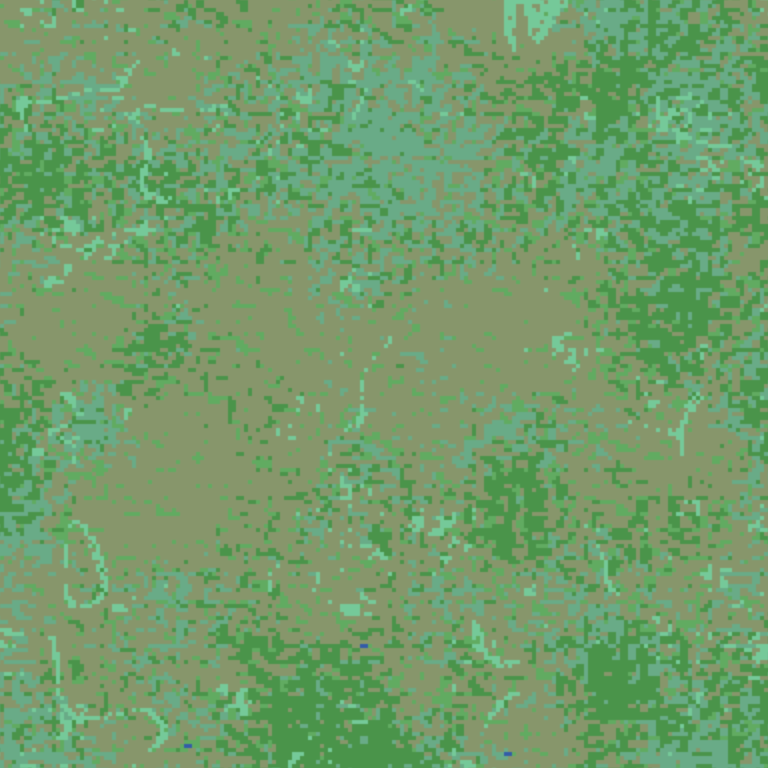
This texture is drawn by a Shadertoy shader. Its source:

```glsl
#define GRID 192.0
#define EDGE 0.22
#define DARK_LEVEL 0.76
#define TEAL_LEVEL 0.74
#define LEAF_LEVEL 0.95
#define MINT_LEVEL 1.95
#define TRACK_WIDTH 0.02
#define POND_COUNT 3

const vec3 SOIL  = vec3(0.53, 0.59, 0.42);
const vec3 DARK  = vec3(0.29, 0.58, 0.29);
const vec3 TEAL  = vec3(0.41, 0.67, 0.53);
const vec3 LEAF  = vec3(0.38, 0.67, 0.38);
const vec3 MINT  = vec3(0.46, 0.79, 0.60);
const vec3 LIME  = vec3(0.45, 0.80, 0.31);
const vec3 WATER = vec3(0.20, 0.36, 0.66);

float hash(vec2 p) {
    return fract(sin(dot(p, vec2(127.1, 311.7))) * 43758.5453);
}

float noise(vec2 p) {
    vec2 i = floor(p), f = fract(p);
    f = f * f * (3.0 - 2.0 * f);
    return mix(mix(hash(i), hash(i + vec2(1, 0)), f.x),
               mix(hash(i + vec2(0, 1)), hash(i + vec2(1, 1)), f.x), f.y);
}

// Broad patches, scaled to zero mean and unit deviation
float patches(vec2 p) {
    float sum = 0.0, amp = 0.5;
    for (int k = 0; k < 4; k++) {
        sum += amp * (noise(p) - 0.5);
        p = p * 2.03 + 17.3;
        amp *= 0.5;
    }
    return sum / 0.124;
}

// Clumps of one to three cells, scaled the same way
float grain(vec2 cell, float seed) {
    return (noise(cell * vec2(0.61, 0.73) + seed) - 0.5) / 0.214;
}

// Broken winding tracks that widen inside gated areas
bool onTrack(vec2 uv, vec2 cell) {
    vec2 warp = vec2(noise(uv * 16.0 + 3.0), noise(uv * 16.0 + 41.0));
    float ridge = abs(noise(uv * 7.0 + 0.5 * warp + 61.0) - 0.5);
    float gate = smoothstep(0.56, 0.72, noise(uv * 8.0 + 83.0));
    return ridge < TRACK_WIDTH * gate && hash(cell + 0.37) > 0.2;
}

bool inPond(vec2 cell) {
    for (int k = 0; k < POND_COUNT; k++) {
        float id = float(k) + 5.0;
        vec2 corner = floor(GRID * vec2(hash(vec2(id, 2.3)), 0.2 * hash(vec2(id, 7.9))));
        vec2 d = cell - corner;
        float len = 1.0 + step(0.35, hash(vec2(id, 4.1)));
        if (d.y == 0.0 && d.x >= 0.0 && d.x < len) return true;
    }
    return false;
}

// Land cover class of one cell
vec3 cover(vec2 cell) {
    vec2 uv = (cell + 0.5) / GRID;
    float growth = patches(uv * vec2(4.6, 5.2) + 11.0);
    float dark = 0.50 * growth + 0.45 * patches(uv * 9.0 + 23.0) + 0.74 * grain(cell, 131.0);
    float teal = 0.45 * growth + 0.55 * patches(uv * 9.0 + 47.0) + 0.70 * grain(cell, 277.0);
    float leaf = 0.30 * growth + 0.95 * grain(cell, 419.0);
    float mint = 0.72 * patches(uv * 13.0 + 71.0) + 0.70 * grain(cell, 563.0);

    vec3 color = SOIL;
    if (leaf > LEAF_LEVEL) color = LEAF;
    if (teal > TEAL_LEVEL) color = TEAL;
    if (dark > DARK_LEVEL) color = DARK;
    if (mint > MINT_LEVEL || onTrack(uv, cell)) color = MINT;
    if (hash(cell + 0.71) > 0.9994) color = LIME;
    if (inPond(cell)) color = WATER;
    return color;
}

void mainImage(out vec4 fragColor, in vec2 fragCoord) {
    // Blend the four nearest cells across soft borders
    vec2 p = fragCoord / iResolution.y * GRID - 0.5;
    vec2 cell = floor(p);
    vec2 w = smoothstep(EDGE, 1.0 - EDGE, fract(p));
    vec3 low = mix(cover(cell), cover(cell + vec2(1, 0)), w.x);
    vec3 high = mix(cover(cell + vec2(0, 1)), cover(cell + vec2(1, 1)), w.x);
    fragColor = vec4(mix(low, high, w.y), 1.0);
}
```
